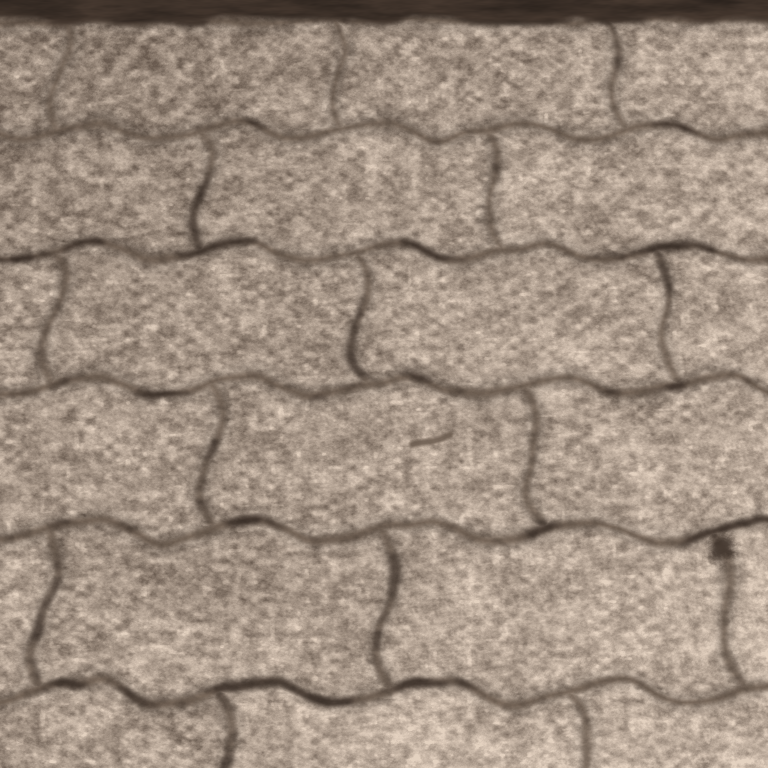
Write a Shadertoy shader that draws this texture.

```glsl
const vec3 STONE_DARK  = vec3(0.52, 0.46, 0.41);
const vec3 STONE_LIGHT = vec3(0.82, 0.75, 0.685);
const vec3 JOINT_COLOR = vec3(0.41, 0.35, 0.30);
const vec3 SOIL_COLOR  = vec3(0.23, 0.185, 0.155);

const float BAND_DEPTH   = 0.027;  // dark strip along the top
const float ROW_GROWTH   = 1.1;    // each row is taller than the one behind
const float ROW_SCALE    = 1.432;  // first row height / (ROW_GROWTH - 1)
const float BLOCK_WIDTH  = 0.349;  // at the far edge
const float WIDTH_GROWTH = 0.12;
const float CENTER_X     = 0.431;
const float CENTER_DRIFT = 0.09;
const float WAVE_HEIGHT  = 0.07;   // in rows
const float WAVE_FALL    = 0.36;   // share of a wave spent falling
const float BEND         = 0.034;  // sideways bend of upright joints, in blocks
const float JOINT_HALF   = 0.0046;
const float JOINT_SOFT   = 0.0055;
const float GRAIN_GAIN   = 1.75;
const vec2  CHIP_POS     = vec2(0.5625, 0.427);
const vec2  CHIP_HALF    = vec2(0.022, 0.008);
const vec2  PIT_POS      = vec2(0.94, 0.287);
const float TAU          = 6.2831853;

float hash(vec2 p) {
    return fract(sin(dot(p, vec2(127.1, 311.7))) * 43758.5453);
}

float noise(vec2 p) {
    vec2 i = floor(p), f = fract(p);
    f = f * f * (3.0 - 2.0 * f);
    return mix(mix(hash(i), hash(i + vec2(1, 0)), f.x),
               mix(hash(i + vec2(0, 1)), hash(i + vec2(1, 1)), f.x), f.y);
}

float fbm(vec2 p) {
    float sum = 0.0, amp = 0.5;
    for (int i = 0; i < 4; i++) {
        sum += amp * noise(p);
        p = mat2(1.6, 1.2, -1.2, 1.6) * p + 7.3;
        amp *= 0.6;
    }
    return sum / 1.088;
}

// Lopsided wave from -1 to 1: short fall, long rise
float wave(float x) {
    float p = fract(x);
    return 1.0 - 2.0 * smoothstep(0.0, WAVE_FALL, p) + 2.0 * smoothstep(WAVE_FALL, 1.0, p);
}

float segmentDistance(vec2 p, vec2 halfAxis) {
    return length(p - halfAxis * clamp(dot(p, halfAxis) / dot(halfAxis, halfAxis), -1.0, 1.0));
}

float jointMask(float d, float halfWidth) {
    return 1.0 - smoothstep(halfWidth - JOINT_SOFT, halfWidth + JOINT_SOFT, d);
}

void mainImage(out vec4 fragColor, in vec2 fragCoord) {
    vec2 uv = fragCoord / iResolution.xy;
    vec2 wobble = vec2(noise(uv * 28.0), noise(uv * 28.0 + 41.0)) - 0.5;
    vec2 p = uv + 0.009 * wobble;
    float depth = 1.0 - p.y;

    // Perspective rows and columns
    float rowSpan = max(ROW_SCALE + depth - BAND_DEPTH, 0.1);
    float rowPos = log(rowSpan / ROW_SCALE) / log(ROW_GROWTH);
    float rowHeight = rowSpan * log(ROW_GROWTH);
    float width = BLOCK_WIDTH + WIDTH_GROWTH * depth;
    float u = (p.x - CENTER_X - CENTER_DRIFT * depth) / width;
    float v = rowPos + WAVE_HEIGHT * wave(2.0 * u - 0.3) * smoothstep(0.1, 0.7, rowPos);
    float row = floor(v), t = fract(v);

    // Alternate rows shift by half a block
    float column = u + 0.5 * mod(row, 2.0) - BEND * sin(TAU * t) + 0.5;
    vec2 block = vec2(floor(column), row);
    float bedDist = min(t, 1.0 - t) * rowHeight;
    float uprightDist = abs(fract(column) - 0.5);
    uprightDist *= width;
    block.x = floor(column - 0.5);

    // Grainy stone, lit towards the lower right
    float fine = fbm(uv * vec2(85.0, 115.0));
    float blotch = fbm(uv * 13.0 + 19.0);
    float speck = smoothstep(0.78, 0.95, noise(uv * vec2(90.0, 120.0) + 63.0));
    float tone = 0.53 + GRAIN_GAIN * (fine - 0.5) + 0.55 * (blotch - 0.5);
    tone += 0.32 * (uv.x - 0.5) - 0.30 * (uv.y - 0.5);
    tone += 0.16 * (hash(block + 3.7) - 0.5) + 0.3 * speck;
    vec3 color = mix(STONE_DARK, STONE_LIGHT, clamp(tone, -0.35, 1.25));

    // Joints with a soft shade, uneven width and darker soil
    float wear = fbm(uv * vec2(11.0, 15.0) + 5.0);
    float halfWidth = JOINT_HALF * (0.55 + 0.9 * wear) * (0.85 + 0.35 * depth);
    float bed = jointMask(bedDist, halfWidth);
    float upright = jointMask(uprightDist, halfWidth * 1.1);
    float nearest = min(bedDist, uprightDist);
    color *= 1.0 - 0.16 * exp(-nearest * nearest / 0.00018);
    vec3 jointTone = mix(JOINT_COLOR, SOIL_COLOR, smoothstep(0.5, 0.72, wear));
    jointTone *= 0.85 + 0.3 * fine;
    color = mix(color, jointTone, max(0.88 * bed, 0.72 * upright));

    // Worn chip and a soil-filled pit
    float chip = segmentDistance(p - CHIP_POS, CHIP_HALF);
    float pit = length((p - PIT_POS) * vec2(1.0, 0.9)) + 0.012 * (fine - 0.5);
    color = mix(color, JOINT_COLOR, 0.85 * (1.0 - smoothstep(0.001, 0.007, chip)));
    color = mix(color, SOIL_COLOR, 0.8 * (1.0 - smoothstep(0.007, 0.024, pit)));

    // Dark strip with a ragged edge
    float edge = BAND_DEPTH + 0.012 * (noise(vec2(uv.x * 24.0, 2.0)) - 0.5);
    vec3 strip = SOIL_COLOR * (0.65 + 0.7 * fbm(uv * vec2(16.0, 90.0)));
    color = mix(strip, color, smoothstep(edge - 0.006, edge + 0.007, 1.0 - uv.y));

    fragColor = vec4(clamp(color, 0.0, 1.0), 1.0);
}
```
